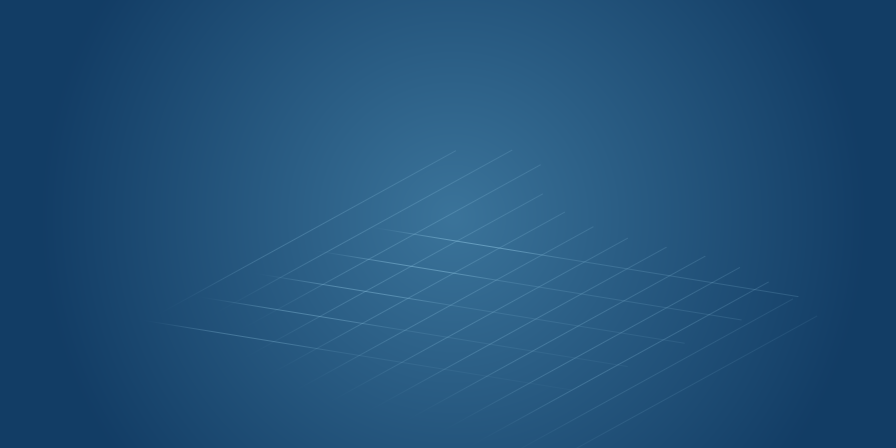
Give the GLSL for this background, as a Shadertoy shader.

```glsl
// A blue radial glow behind a sparse, slanted lattice of hairlines.
// Two families of parallel segments are placed by index in loops; each
// segment fades along its length and is blended towards a pale ice tone.

#define GLOW_CENTRE  vec2(1.012, 0.515)
#define GLOW_RADIUS  0.92
#define GLOW_COLOUR  vec3(0.230, 0.453, 0.603)
#define EDGE_COLOUR  vec3(0.072, 0.238, 0.396)
#define LINE_COLOUR  vec3(0.60, 0.82, 0.93)
#define HALF_WIDTH   0.0011
#define RISING_COUNT 13
#define FALLING_COUNT 5
#define RISING_ALPHA 0.25
#define FALLING_ALPHA 0.46

// Returns the smoothed coverage of segment a-b and the position along it.
vec2 segment(vec2 p, vec2 a, vec2 b, float pixel)
{
    vec2 span = b - a;
    float along = clamp(dot(p - a, span) / dot(span, span), 0.0, 1.0);
    float dist = length(p - a - span * along);
    float coverage = clamp(0.5 + (HALF_WIDTH - dist) / pixel, 0.0, 1.0);
    return vec2(coverage, along);
}

// Lines climbing to the right, with staggered upper ends.
float risingLines(vec2 p, float pixel)
{
    const float slope = 0.55;
    float light = 0.0;
    for (int i = 0; i < RISING_COUNT; i++)
    {
        float n = float(i);
        float bump = 0.073 * exp(-1.2 * (n - 1.5) * (n - 1.5));
        float wave = -0.023 * cos(0.78 * (n - 5.0));
        float endX = 0.995 + 0.0703 * n + bump + wave;
        float intercept = 0.104 - 0.0677 * n;
        vec2 upper = vec2(endX, intercept + slope * endX);
        vec2 lower = upper - 0.68 * vec2(1.0, slope);

        vec2 s = segment(p, lower, upper, pixel);
        float fade = smoothstep(0.0, 0.45, s.y) * (1.0 - 0.35 * s.y * s.y);
        float dim = 1.0 - 0.5 * smoothstep(10.0, 11.5, n);
        light = max(light, s.x * fade * dim);
    }
    return light * RISING_ALPHA;
}

// Evenly stepped lines descending to the right, brightest near one third.
float fallingLines(vec2 p, float pixel)
{
    float light = 0.0;
    for (int i = 0; i < FALLING_COUNT; i++)
    {
        float n = float(i);
        vec2 start = vec2(0.815, 0.495) - n * vec2(0.127, 0.052);
        vec2 s = segment(p, start, start + vec2(0.966, -0.157), pixel);

        float fadeIn = smoothstep(0.0, 0.22, s.y);
        float fadeOut = mix(1.0, 0.38, smoothstep(0.30, 0.48, s.y));
        float tail = 1.0 - 0.17 * n * smoothstep(0.4, 1.0, s.y);
        float strength = 1.0 - 0.09 * n;
        light = max(light, s.x * fadeIn * fadeOut * tail * strength);
    }
    return light * FALLING_ALPHA;
}

void mainImage(out vec4 fragColor, in vec2 fragCoord)
{
    // Canvas height is one unit; the middle column lies at x = 1.
    float pixel = 1.0 / iResolution.y;
    vec2 p = fragCoord * pixel;
    p.x += 1.0 - 0.5 * iResolution.x * pixel;

    // Background glow
    float radius = length(p - GLOW_CENTRE) / GLOW_RADIUS;
    vec3 colour = mix(GLOW_COLOUR, EDGE_COLOUR, min(radius, 1.0));

    // Lattice
    colour = mix(colour, LINE_COLOUR, risingLines(p, pixel));
    colour = mix(colour, LINE_COLOUR, fallingLines(p, pixel));

    fragColor = vec4(colour, 1.0);
}
```
